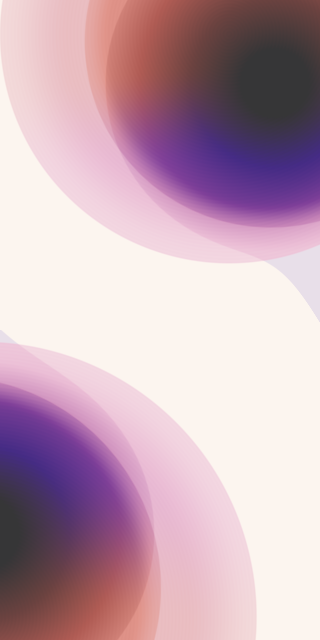
A Shadertoy shader for this background:

```glsl
const vec3 PAPER = vec3(0.99, 0.96, 0.937);
const vec3 TAIL_TINT = vec3(0.92, 0.91, 0.975);

// Colour stops from pale rim to dark core
const int STOPS = 6;
const vec3 WARM[STOPS] = vec3[](PAPER, vec3(0.92, 0.76, 0.78), vec3(0.88, 0.58, 0.54),
    vec3(0.69, 0.36, 0.33), vec3(0.42, 0.26, 0.25), vec3(0.21, 0.21, 0.215));
const vec3 COOL[STOPS] = vec3[](PAPER, vec3(0.92, 0.74, 0.835), vec3(0.78, 0.52, 0.72),
    vec3(0.50, 0.25, 0.60), vec3(0.27, 0.17, 0.52), vec3(0.21, 0.21, 0.215));

// Density at each rim, and its growth inward
const float OUTER_RIM = 0.55;
const float OUTER_GAIN = 0.55;
const float OUTER_WIDTH = 0.22;
const float INNER_RIM = 0.45;
const float INNER_GAIN = 0.5;
const float INNER_WIDTH = 0.08;
const float BLOB_RIM = 0.28;
const float BLOB_SLOPE = 6.3;
const float BLOB_MAX = 3.0;

const float LINE_COUNT = 92.0;
const float LINE_STRENGTH = 0.018;
const float TAIL_MAX_ANGLE = 0.3;
const float TAU = 6.2831853;

// Discs hold centre and radius; tail holds side, size and sharpness
struct Cluster {
    vec3 outer;
    vec3 inner;
    vec3 blob;
    vec3 tail;
};

const Cluster UPPER = Cluster(vec3(0.716, 1.893, 0.716), vec3(0.846, 1.870, 0.581),
    vec3(0.859, 1.740, 0.529), vec3(1.0, 0.047, 8.6));
const Cluster LOWER = Cluster(vec3(-0.057, 0.073, 0.859), vec3(-0.156, 0.164, 0.659),
    vec3(-0.057, 0.333, 0.539), vec3(-1.0, 0.156, 4.7));

float discDepth(vec2 p, vec3 disc) {
    return disc.z - length(p - disc.xy);
}

float cover(float depth) {
    float soft = 1.0 / iResolution.x;
    return smoothstep(-soft, soft, depth);
}

// Extra blob radius that flares out to one side
float tailFlare(vec2 p, Cluster c) {
    vec2 q = (p - c.blob.xy) * c.tail.x;
    float angle = min(atan(q.x, -q.y), TAIL_MAX_ANGLE);
    return c.tail.y * exp(c.tail.z * angle);
}

vec3 ramp(float density, float warmth) {
    float level = clamp(density, 0.0, float(STOPS - 1) - 0.001);
    int i = int(level);
    float f = fract(level);
    return mix(mix(COOL[i], COOL[i + 1], f), mix(WARM[i], WARM[i + 1], f), warmth);
}

vec3 paintCluster(vec3 base, vec2 p, Cluster c, float warmth) {
    float outer = discDepth(p, c.outer);
    float inner = discDepth(p, c.inner);
    float blob = discDepth(p, c.blob);
    float outerMask = cover(outer);
    float blobMask = cover(blob + tailFlare(p, c));

    // Stacked translucent layers
    float density = OUTER_RIM + OUTER_GAIN * smoothstep(0.0, OUTER_WIDTH, outer);
    density += cover(inner) * (INNER_RIM + INNER_GAIN * smoothstep(0.0, INNER_WIDTH, inner));
    density += blobMask * min(BLOB_RIM + BLOB_SLOPE * max(blob, 0.0), BLOB_MAX);

    // Fine contour lines
    density += LINE_STRENGTH * sin(TAU * LINE_COUNT * outer);

    vec3 outside = base * mix(vec3(1.0), TAIL_TINT, blobMask);
    return mix(outside, ramp(density, warmth), outerMask);
}

void mainImage(out vec4 fragColor, in vec2 fragCoord) {
    vec2 p = fragCoord / iResolution.xy * vec2(1.0, 2.0);

    // Warm light fades in towards the top and bottom edges
    float upperWarmth = smoothstep(1.48, 1.79, p.y - 0.1 * (p.x - 0.52));
    float lowerWarmth = 1.0 - smoothstep(0.073, 0.516, p.y + 0.25 * (p.x - 0.39));

    vec3 color = PAPER;
    if (p.y > 0.97) color = paintCluster(color, p, UPPER, upperWarmth);
    else color = paintCluster(color, p, LOWER, lowerWarmth);
    fragColor = vec4(color, 1.0);
}
```
